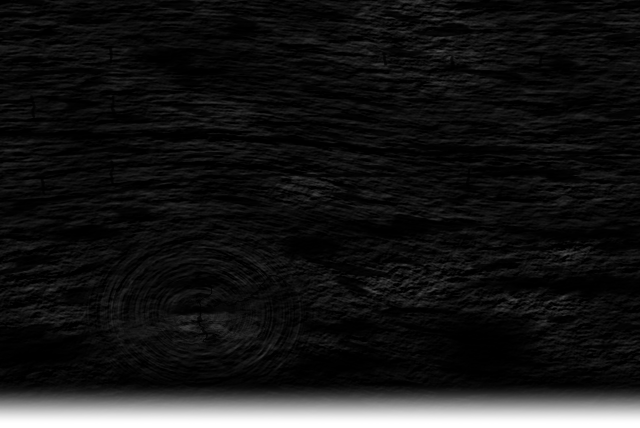
Give the GLSL for this texture, as a Shadertoy shader.

```glsl
#define KNOT vec2(0.465, 0.27)
#define TONE 0.05
#define RELIEF 7.5
#define GRAIN_SCALE vec2(5.0, 27.0)
#define RING_SCALE vec2(6.0, 32.0)
#define LIGHT_STEP vec2(-0.002, 0.0045)
#define FLOOR_TOP 0.105
#define FLOOR_FULL 0.008

// Dark hollows: centre, half size
const vec4 PITS[11] = vec4[11](
    vec4(1.34, 0.335, 0.27, 0.022), vec4(1.13, 0.19, 0.13, 0.085), vec4(0.92, 0.465, 0.12, 0.02),
    vec4(0.73, 0.425, 0.08, 0.025), vec4(0.82, 0.235, 0.1, 0.022), vec4(0.82, 0.15, 0.14, 0.032),
    vec4(0.08, 0.18, 0.16, 0.045), vec4(0.38, 0.865, 0.06, 0.025), vec4(1.36, 0.45, 0.18, 0.015),
    vec4(0.21, 0.455, 0.09, 0.02), vec4(1.22, 0.595, 0.1, 0.01));
// Worn, paler areas: centre, half size
const vec4 WORN[6] = vec4[6](
    vec4(0.71, 0.55, 0.1, 0.04), vec4(1.0, 0.91, 0.16, 0.14), vec4(1.35, 0.415, 0.06, 0.03),
    vec4(1.25, 0.285, 0.13, 0.04), vec4(1.36, 0.54, 0.12, 0.05), vec4(0.98, 0.35, 0.13, 0.06));

vec2 hash2(vec2 p) {
    p = vec2(dot(p, vec2(127.1, 311.7)), dot(p, vec2(269.5, 183.3)));
    return fract(sin(p) * 43758.5);
}
float corner(vec2 cell, vec2 f, vec2 o) {
    return dot(hash2(cell + o) * 2.0 - 1.0, f - o);
}
float gradientNoise(vec2 p) {
    vec2 c = floor(p), f = fract(p);
    vec2 u = f * f * f * (f * (f * 6.0 - 15.0) + 10.0);
    return mix(mix(corner(c, f, vec2(0, 0)), corner(c, f, vec2(1, 0)), u.x),
               mix(corner(c, f, vec2(0, 1)), corner(c, f, vec2(1, 1)), u.x), u.y);
}
float fbm(vec2 p) {
    float sum = 0.0, amp = 0.6;
    for (int i = 0; i < 4; i++) {
        sum += amp * gradientNoise(p);
        p = p * 2.03 + 17.3;
        amp *= 0.7;
    }
    return sum;
}
float knotRadius(vec2 p) {
    return length((p - KNOT) * vec2(0.78, 1.0));
}
// Straightens the grain that rises over the knot and falls to the right
vec2 grainFlow(vec2 p) {
    float bulge = 0.055 * exp(-pow((p.x - 0.5) * 2.6, 2.0)) * smoothstep(0.9, 0.5, p.y);
    return vec2(p.x, p.y - bulge + 0.045 * smoothstep(0.4, 1.1, p.x));
}
float woodHeight(vec2 p, float roughness) {
    float r = knotRadius(p);
    float straight = fbm(grainFlow(p) * GRAIN_SCALE);
    float rings = fbm(vec2(p.x, r) * RING_SCALE);
    float rough = fbm(vec2(p.x, p.y - 0.15 * p.x) * vec2(20.0, 38.0) + 5.0);
    return mix(mix(straight, rings, smoothstep(0.25, 0.17, r)), rough, roughness);
}
float ellipseMask(vec2 p, vec4 e) {
    vec2 q = (p - e.xy) / e.zw;
    float d = dot(q, q);
    return exp(-d * d);
}
float segment(vec2 p, vec2 a, vec2 b) {
    vec2 d = b - a;
    return length(p - a - d * clamp(dot(p - a, d) / dot(d, d), 0.0, 1.0));
}
float crack(float dist, float width) {
    return 1.0 - smoothstep(0.4 * width, 1.6 * width, abs(dist));
}
// Short upright splits, one at most per cell
float splits(vec2 p) {
    vec2 size = vec2(0.2, 0.16), cell = floor(p / size), rnd = hash2(cell + 3.0);
    vec2 q = p - (cell + 0.25 + 0.5 * rnd) * size;
    float d = length(vec2(q.x, max(abs(q.y) - 0.008 - 0.018 * rnd.y, 0.0)));
    return crack(d, 0.0032) * step(rnd.x, 0.55) * smoothstep(0.4, 0.5, p.y);
}

void mainImage(out vec4 fragColor, in vec2 fragCoord) {
    vec2 p = fragCoord / iResolution.y;
    vec2 wobble = vec2(fbm(p * vec2(9.0, 14.0)), fbm(p * vec2(11.0, 24.0) + 40.0));
    vec2 q = p + wobble * vec2(0.08, 0.03), flow = grainFlow(p) + wobble * 0.008;
    float worn = 0.0, shade = 1.0;
    for (int i = 0; i < 6; i++) worn += ellipseMask(q, WORN[i]);
    for (int i = 0; i < 11; i++) shade *= 1.0 - 0.95 * ellipseMask(q, PITS[i]);

    // Lit grain with pale flakes and dark gouges
    float outside = smoothstep(0.14, 0.24, knotRadius(p));
    float roughness = 0.3 + 0.25 * outside * smoothstep(0.5, 0.4, p.y) + 0.15 * min(worn, 1.0);
    float h = woodHeight(p, roughness);
    float relief = h - woodHeight(p + LIGHT_STEP, roughness);
    float light = max(0.8 + 1.6 * h + RELIEF * relief, 0.0);
    float flakes = smoothstep(0.1, 0.4, gradientNoise(flow * vec2(24.0, 80.0)));
    light = light * (1.0 + 0.6 * worn) + flakes * (0.7 + 1.6 * worn);
    light *= 0.95 + 0.9 * gradientNoise(p * vec2(3.0, 7.0) + 9.0);
    float gouge = smoothstep(0.14, 0.27, gradientNoise(flow * vec2(8.0, 44.0) + 7.0));
    shade *= 1.0 - 0.8 * gouge * outside;

    // Knot heart: pale fibres, dark mouth, rim and fissures
    vec2 k = q - KNOT;
    float fibres = max(fbm(vec2(k.x * 12.0 + k.y * 14.0, k.y * 50.0 - k.x * 6.0)) + 0.2, 0.0);
    light += ellipseMask(k, vec4(0.02, -0.025, 0.15, 0.06)) * fibres * 6.0;
    light += 0.8 * crack(knotRadius(q) - 0.145, 0.005) * smoothstep(0.0, -0.12, k.x);
    shade *= 1.0 - 0.95 * ellipseMask(k, vec4(0.0, 0.005, 0.11, 0.013));
    shade *= 1.0 - 0.95 * ellipseMask(k, vec4(0.0, 0.068, 0.07, 0.013));
    shade *= 1.0 - 0.8 * crack(segment(k, vec2(0.015, 0.06), vec2(0.015, -0.07)), 0.004);
    shade *= 1.0 - 0.8 * crack(segment(k, vec2(0.07, 0.015), vec2(0.23, 0.095)), 0.003);

    // Long cracks along the plank
    float upper = 0.642 + 0.042 * (1.0 - smoothstep(0.4, 1.1, p.x));
    float lower = 0.53 + 0.06 * smoothstep(0.0, 0.6, p.x) - 0.018 * smoothstep(1.2, 1.5, p.x);
    float y = p.y + wobble.y * 0.015;
    shade *= 1.0 - 0.95 * crack(y - upper, 0.0055);
    shade *= 1.0 - 0.8 * crack(y - lower, 0.0035);
    shade *= 1.0 - 0.6 * crack(y - 0.832, 0.003);
    shade *= 1.0 - 0.8 * splits(p + wobble * 0.015);

    // Shadow at the foot, then the white floor glow
    shade *= mix(0.3, 1.0, smoothstep(0.09, 0.18, p.y));
    float glow = 1.0 - smoothstep(FLOOR_FULL, FLOOR_TOP, p.y);
    fragColor = vec4(vec3(mix(TONE * light * shade, 1.0, glow)), 1.0);
}
```
